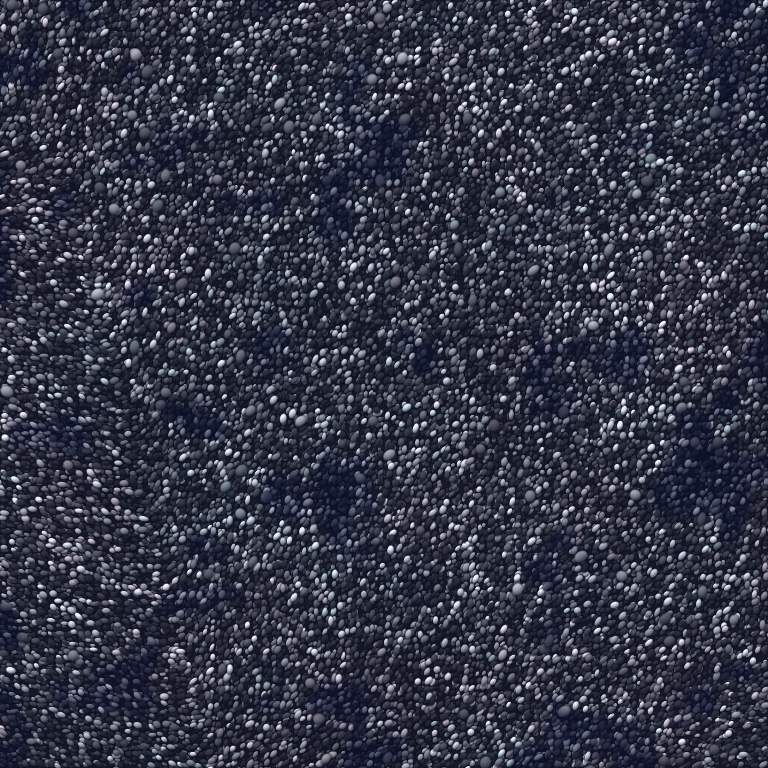
Give the GLSL for this texture, as a WebGL 1 fragment shader.

```glsl
precision highp float;
// Dark blue-grey gravel: layers of small lit ellipses, one per jittered cell,
// leaning along a flow direction that changes between three regions.
// Each grain shades the gap around it; broad noise adds dusky blue patches.

uniform vec2 u_resolution;

const vec3 NAVY = vec3(0.03, 0.04, 0.10);
const vec3 PALE = vec3(0.94, 0.96, 1.00);
const vec3 WARM_TINT = vec3(1.07, 0.97, 0.99);
const vec3 COOL_TINT = vec3(0.93, 1.02, 1.02);
const vec2 LIGHT = vec2(-0.38, 0.92);

float hash(vec2 p, float seed) {
  vec3 q = fract(vec3(p.xyx + seed * 7.31) * 0.1031);
  q += dot(q, q.yzx + 33.33);
  return fract((q.x + q.y) * q.z);
}

float valueNoise(vec2 p, float seed) {
  vec2 i = floor(p);
  vec2 f = fract(p);
  f = f * f * (3.0 - 2.0 * f);
  float low = mix(hash(i, seed), hash(i + vec2(1.0, 0.0), seed), f.x);
  float high = mix(hash(i + vec2(0.0, 1.0), seed), hash(i + 1.0, seed), f.x);
  return mix(low, high, f.y);
}

float fractalNoise(vec2 p, float seed) {
  return 0.55 * valueNoise(p, seed)
       + 0.29 * valueNoise(p * 2.1, seed + 1.0)
       + 0.16 * valueNoise(p * 4.3, seed + 2.0);
}

// Angle of the long axis of the grains at a place on the canvas.
float flowAngle(vec2 uv) {
  float angle = mix(0.95, 1.12, uv.y) + 0.5 * (valueNoise(uv * 5.0, 3.0) - 0.5);
  float seam = uv.x - 0.27 + 0.23 * uv.y;
  float leftBank = smoothstep(0.025, -0.025, seam) * smoothstep(0.88, 0.65, uv.y);
  float corner = smoothstep(0.80, 0.88, uv.x - uv.y);
  angle = mix(angle, -0.42, leftBank);
  return mix(angle, 0.40, corner);
}

vec2 rotateInto(vec2 p, float angle) {
  float c = cos(angle);
  float s = sin(angle);
  return vec2(c * p.x + s * p.y, c * p.y - s * p.x);
}

// Lays one layer of grains over the surface, which holds (tone, tint).
vec2 layGrains(vec2 surface, vec2 uv, float cells, float presence,
               vec2 radii, vec2 albedoRange, float seed) {
  vec2 p = uv * cells;
  vec2 home = floor(p);
  for (int y = -1; y <= 1; y++) {
    for (int x = -1; x <= 1; x++) {
      vec2 cell = home + vec2(float(x), float(y));
      float present = step(hash(cell, seed), presence);
      vec2 jitter = vec2(hash(cell, seed + 1.0), hash(cell, seed + 2.0));
      vec2 centre = cell + 0.15 + 0.7 * jitter;
      float angle = flowAngle(centre / cells) + 0.9 * (hash(cell, seed + 3.0) - 0.5);
      vec2 size = radii * vec2(mix(0.70, 1.05, hash(cell, seed + 4.0)),
                               mix(0.75, 1.10, hash(cell, seed + 5.0)));

      // Position in the grain, with its outline at distance one.
      vec2 local = rotateInto(p - centre, angle) / size;
      float d = length(local);
      float shadow = 0.45 * smoothstep(1.40, 0.90, d);
      float cover = smoothstep(1.06, 0.68, d) * present;

      float albedo = mix(albedoRange.x, albedoRange.y,
                         pow(hash(cell, seed + 6.0), 2.2));
      float lit = 0.74 + 0.45 * dot(local, rotateInto(LIGHT, angle)) - 0.2 * d * d;
      vec2 grain = vec2(albedo * max(lit, 0.1), hash(cell, seed + 7.0));

      surface.x *= 1.0 - shadow * present;
      surface = mix(surface, grain, cover);
    }
  }
  return surface;
}

void main() {
  vec2 uv = gl_FragCoord.xy / u_resolution.y;

  // Fine grit first, then the main grains, then a few rounder pebbles.
  vec2 surface = vec2(0.06, 0.5);
  surface = layGrains(surface, uv, 128.0, 0.95, vec2(0.62, 0.42), vec2(0.14, 0.85), 11.0);
  surface = layGrains(surface, uv, 100.0, 0.85, vec2(0.62, 0.38), vec2(0.15, 1.12), 23.0);
  surface = layGrains(surface, uv, 82.0, 0.60, vec2(0.60, 0.38), vec2(0.16, 1.15), 37.0);
  surface = layGrains(surface, uv, 50.0, 0.04, vec2(0.50, 0.38), vec2(0.38, 0.85), 53.0);

  // Broad changes of brightness and scattered dusky hollows.
  float breadth = fractalNoise(uv * 6.0, 71.0);
  float hollow = smoothstep(0.62, 0.78, fractalNoise(uv * 11.0, 83.0));
  float tone = surface.x * mix(0.82, 1.26, breadth) * (1.0 - 0.5 * hollow);

  float hue = 0.6 * surface.y + 0.4 * valueNoise(uv * 9.0, 97.0);
  vec3 colour = mix(NAVY, PALE, clamp(tone, 0.0, 1.0));
  colour *= mix(COOL_TINT, WARM_TINT, hue);
  colour += vec3(0.0, 0.005, 0.035) * hollow;

  gl_FragColor = vec4(colour, 1.0);
}
```
